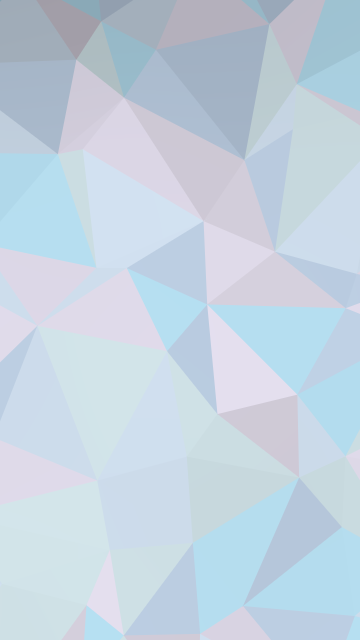
This background is drawn by a WebGL 1 fragment shader. Its source:

```glsl
precision highp float;

// Pastel low-poly background: an irregular mesh of flat triangular facets.
// One random vertex per grid cell is joined into quads, each split along a valid
// diagonal. Facets take a random pastel and darken softly towards the top.

uniform vec2 u_resolution;

const float CELLS_ACROSS = 4.2;
const float JITTER = 0.94;
const float GRID_TILT = 0.32;

float hash(vec2 p) {
  vec3 q = fract(vec3(p.xyx) * 0.1031);
  q += dot(q, q.yzx + 33.33);
  return fract((q.x + q.y) * q.z);
}

vec2 hash2(vec2 p) {
  return vec2(hash(p + 17.3), hash(p + 61.7));
}

float gradientDot(vec2 corner, vec2 offset) {
  float angle = 6.2832 * hash(corner + 5.1);
  return dot(vec2(cos(angle), sin(angle)), offset);
}

float gradientNoise(vec2 p) {
  vec2 i = floor(p);
  vec2 f = p - i;
  vec2 s = f * f * f * (f * (f * 6.0 - 15.0) + 10.0);
  vec2 e = vec2(1.0, 0.0);
  float low = mix(gradientDot(i, f), gradientDot(i + e, f - e), s.x);
  float high = mix(gradientDot(i + e.yx, f - e.yx), gradientDot(i + 1.0, f - 1.0), s.x);
  return mix(low, high, s.y);
}

mat2 rotation(float angle) {
  float c = cos(angle);
  float s = sin(angle);
  return mat2(c, s, -s, c);
}

float cross2(vec2 a, vec2 b) {
  return a.x * b.y - a.y * b.x;
}

vec2 meshVertex(vec2 cell) {
  return cell + 0.5 + JITTER * (hash2(cell) - 0.5);
}

// Positive on the left of the line from a to b.
float edgeDistance(vec2 p, vec2 a, vec2 b) {
  return cross2(b - a, p - a) / max(length(b - a), 0.0001);
}

// Random pastel, weighted by area share.
vec3 pastel(float pick) {
  vec3 paleBlue = vec3(0.81, 0.87, 0.93);
  vec3 sage = vec3(0.80, 0.87, 0.89);
  vec3 slate = vec3(0.73, 0.80, 0.88);
  vec3 cyan = vec3(0.71, 0.87, 0.94);
  vec3 lilac = vec3(0.87, 0.85, 0.91);
  vec3 mauve = vec3(0.82, 0.80, 0.85);
  vec3 color = paleBlue;
  color = mix(color, sage, step(0.17, pick));
  color = mix(color, slate, step(0.32, pick));
  color = mix(color, cyan, step(0.57, pick));
  color = mix(color, lilac, step(0.77, pick));
  return mix(color, mauve, step(0.91, pick));
}

// Brightness over the canvas, darkest at the upper left.
float brightness(vec2 uv) {
  float shade = smoothstep(0.72, 1.0, uv.y) * mix(0.26, 0.13, clamp(uv.x, 0.0, 1.0));
  return 1.0 - shade + 0.05 * gradientNoise(uv * vec2(2.0, 3.5));
}

// Facet colour premultiplied by its smooth coverage; corners run anticlockwise.
vec4 facet(vec2 p, vec2 a, vec2 b, vec2 c, vec2 seed, float pixel, mat2 gridToUv) {
  float inside = min(edgeDistance(p, a, b), min(edgeDistance(p, b, c), edgeDistance(p, c, a)));
  float coverage = clamp(inside / pixel + 0.5, 0.0, 1.0);
  vec2 lit = gridToUv * mix((a + b + c) / 3.0, p, 0.12);
  vec3 color = pastel(hash(seed)) + 0.03 * (hash(seed + 29.0) - 0.5);
  return vec4(color * brightness(lit), 1.0) * coverage;
}

// Splits a quad along its shorter diagonal that does not fold the mesh.
vec4 quad(vec2 p, vec2 cell, float pixel, mat2 gridToUv) {
  vec2 a = meshVertex(cell);
  vec2 b = meshVertex(cell + vec2(1.0, 0.0));
  vec2 c = meshVertex(cell + vec2(1.0, 1.0));
  vec2 d = meshVertex(cell + vec2(0.0, 1.0));
  bool validAC = min(cross2(b - a, c - a), cross2(c - a, d - a)) > 0.0;
  bool validBD = min(cross2(b - a, d - a), cross2(c - b, d - b)) > 0.0;
  bool useAC = validAC && (!validBD || length(c - a) < length(d - b));
  vec2 first = useAC ? c : d;
  vec2 second = useAC ? a : b;
  return facet(p, a, b, first, cell + 103.0, pixel, gridToUv)
       + facet(p, second, c, d, cell + 211.0, pixel, gridToUv);
}

void main() {
  float aspect = u_resolution.x / u_resolution.y;
  vec2 canvas = gl_FragCoord.xy / u_resolution.x;
  vec2 p = rotation(GRID_TILT) * canvas * CELLS_ACROSS;
  float pixel = CELLS_ACROSS / u_resolution.x;
  mat2 gridToUv = mat2(1.0, 0.0, 0.0, aspect) * rotation(-GRID_TILT) / CELLS_ACROSS;

  // Only the four quads around this cell can reach the point.
  vec4 sum = vec4(0.0);
  for (int y = -1; y <= 0; y++) {
    for (int x = -1; x <= 0; x++) {
      sum += quad(p, floor(p) + vec2(float(x), float(y)), pixel, gridToUv);
    }
  }
  gl_FragColor = vec4(sum.rgb / max(sum.a, 0.001), 1.0);
}
```
